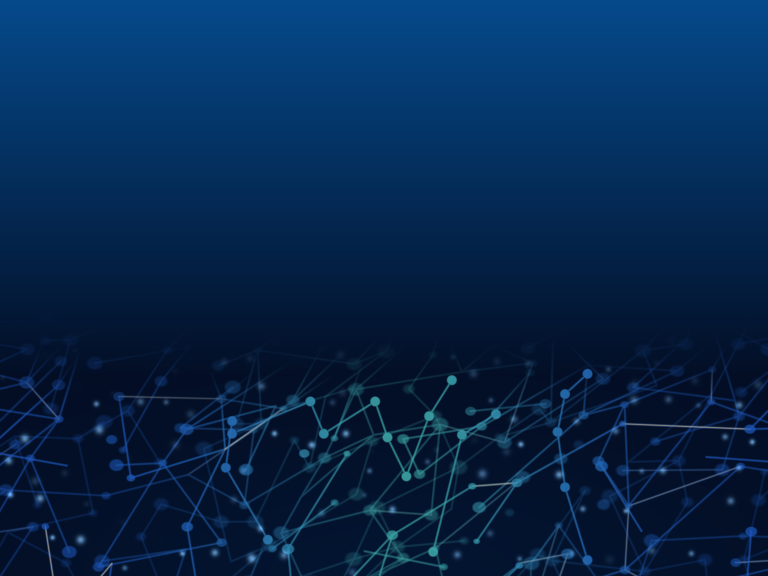
Reproduce this background procedurally as a Shadertoy shader.

```glsl
// A deep blue gradient sinks into a dark horizon above a glowing network.
// The network is built from layered jittered cells whose nodes are linked to
// their neighbours, with curved and zigzag chains in front and cellular sparks.
#define HORIZON 0.35
#define NETWORK_TOP 0.43
#define LAYERS 4
#define LINK_CHANCE 0.40
#define LINE_WIDTH 0.0017
#define SPARK_CELL 0.052
#define NIGHT vec3(0.010, 0.055, 0.145)
#define SKY vec3(0.020, 0.288, 0.545)
#define BLUE vec3(0.110, 0.340, 0.740)
#define TEAL vec3(0.240, 0.660, 0.660)
#define WARM vec3(0.720, 0.700, 0.660)

float hash(vec2 p) {
    vec3 q = fract(p.xyx * vec3(0.1031, 0.1030, 0.0973));
    q += dot(q, q.yzx + 33.33);
    return fract((q.x + q.y) * q.z);
}

float segmentDistance(vec2 p, vec2 a, vec2 b) {
    vec2 ab = b - a;
    return length(p - a - ab * clamp(dot(p - a, ab) / max(dot(ab, ab), 1e-6), 0.0, 1.0));
}

// Soft coverage of a shape from its distance and half width
float cover(float d, float radius, float blur) {
    return 1.0 - smoothstep(radius - blur, radius + blur, d);
}

// Node position inside its jittered cell
vec2 nodeAt(vec2 id, vec2 cell, float seed) {
    vec2 jitter = vec2(hash(id + seed + 17.3), hash(id + seed + 71.9));
    return (id + 0.08 + 0.84 * jitter) * cell;
}

// Blue at the sides, teal near the middle
vec3 networkTint(float x) {
    float offset = (x - 0.70) / 0.27;
    return mix(BLUE, TEAL, exp(-offset * offset));
}

vec3 drawLayer(vec3 color, vec2 p, float depth, float pixel) {
    float seed = 40.0 + 97.0 * depth;
    vec2 cell = vec2(0.105, 0.085) * (1.0 + 0.4 * depth);
    float top = mix(NETWORK_TOP, 0.36, depth) + 0.09 * pow(abs(p.x - 0.667), 2.0);
    float strength = mix(0.26, 0.80, depth) * smoothstep(top, top - 0.13, p.y);
    float radius = mix(0.012, 0.0095, depth);
    float blur = max(pixel, mix(0.004, 0.0012, depth));
    float lines = 0.0, nodes = 0.0, warmth = 0.0;
    for (int j = -1; j <= 1; j++)
    for (int i = -1; i <= 1; i++) {
        vec2 id = floor(p / cell) + vec2(i, j);
        vec2 a = nodeAt(id, cell, seed);
        float size = radius * mix(0.5, 1.15, hash(id + seed + 5.0));
        float present = step(0.15, hash(id + seed + 9.0));
        nodes = max(nodes, present * cover(length((p - a) * vec2(0.9, 1.1)), size, blur));
        // Links to the right, upward and diagonal neighbours
        for (int k = 1; k <= 3; k++) {
            float chance = hash(id + seed + 13.0 * float(k));
            vec2 b = nodeAt(id + vec2(k & 1, k >> 1), cell, seed);
            float link = cover(segmentDistance(p, a, b), LINE_WIDTH, pixel);
            link *= step(chance, LINK_CHANCE);
            lines = max(lines, link);
            warmth = max(warmth, link * step(chance, 0.06) * depth);
        }
    }
    vec3 tint = networkTint(p.x);
    color = mix(color, mix(tint, WARM, warmth), lines * strength * 0.85);
    return mix(color, tint, nodes * strength * 0.9);
}

// Zigzag with one deep notch
vec2 zigzag(float k) {
    float t = k - 2.5, notch = k - 5.0;
    float x = 0.508 + 0.0395 * k - 0.105 * exp(-4.0 * k * k) + 0.067 * t * exp(-1.2 * t * t);
    float y = 0.275 - 0.028 * cos(3.14159 * k) - 0.13 * exp(-3.0 * notch * notch);
    return vec2(x, y + 0.037 * step(6.0, k));
}

// Chain of nodes on the parabola start + slope k + bend k k, or on the zigzag if bend is zero
vec3 drawChain(vec3 color, vec2 p, float pixel, int count, vec2 start, vec2 slope, vec2 bend) {
    float lines = 0.0, nodes = 0.0;
    bool curved = dot(bend, bend) > 0.0;
    vec2 a = curved ? start : zigzag(0.0);
    for (int i = 0; i < count; i++) {
        float k = float(min(i + 1, count - 1));
        vec2 b = curved ? start + (slope + bend * k) * k : zigzag(k);
        lines = max(lines, cover(segmentDistance(p, a, b), LINE_WIDTH, pixel));
        nodes = max(nodes, cover(length(p - a), 0.0085, pixel));
        a = b;
    }
    return mix(color, networkTint(p.x), max(lines * 0.75, nodes * 0.88));
}

vec3 drawSparks(vec3 color, vec2 p) {
    float glow = 0.0;
    for (int j = -1; j <= 1; j++)
    for (int i = -1; i <= 1; i++) {
        vec2 id = floor(p / SPARK_CELL) + vec2(i, j);
        float d = length(p - nodeAt(id, vec2(SPARK_CELL), 307.0));
        float size = mix(0.004, 0.0075, hash(id + 401.0));
        glow += smoothstep(0.45, 1.0, hash(id + 211.0)) * exp(-d * d / (size * size));
    }
    return color + vec3(0.38, 0.54, 0.64) * glow * smoothstep(NETWORK_TOP, 0.25, p.y);
}

void mainImage(out vec4 fragColor, in vec2 fragCoord) {
    vec2 p = fragCoord / iResolution.y;
    float pixel = 1.0 / iResolution.y;
    // Sky, horizon and a faint glow at the lower centre
    vec3 color = mix(NIGHT, SKY, clamp((p.y - HORIZON) / (1.0 - HORIZON), 0.0, 1.0));
    vec2 low = (p - vec2(0.68, 0.0)) / vec2(0.55, 0.22);
    color += vec3(0.0, 0.025, 0.045) * exp(-dot(low, low));
    // Network from far to near, then the front chains
    for (int i = 0; i < LAYERS; i++) color = drawLayer(color, p, float(i) / float(LAYERS - 1), pixel);
    color = drawChain(color, p, pixel, 5, vec2(1.02, 0.351), vec2(-0.052, -0.02), vec2(0.013, -0.0152));
    color = drawChain(color, p, pixel, 3, vec2(0.861, 0.281), vec2(-0.0635, 0.0475), vec2(0.0045, -0.0835));
    color = drawChain(color, p, pixel, 3, vec2(0.403, 0.269), vec2(-0.053, -0.059), vec2(0.042, -0.022));
    color = drawChain(color, p, pixel, 8, vec2(0.0), vec2(0.0), vec2(0.0));
    fragColor = vec4(drawSparks(color, p), 1.0);
}
```
